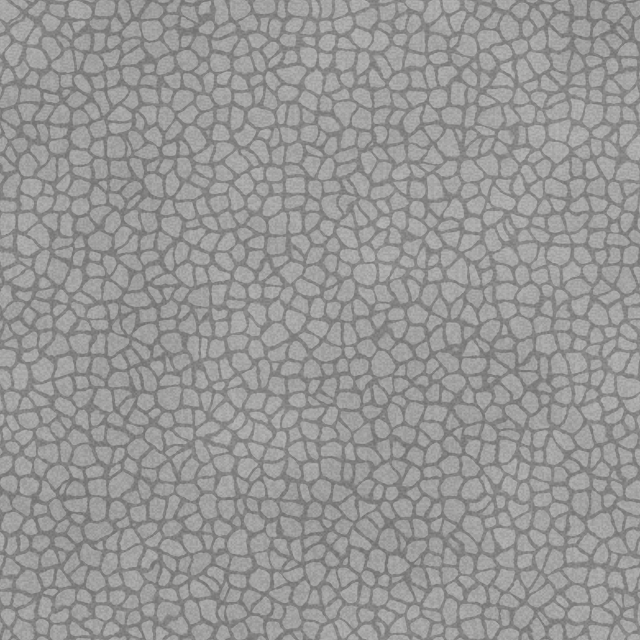
Reproduce this texture procedurally as a Shadertoy shader.

```glsl
// Grey pebble paving: rounded irregular stones set in darker, grainy mortar.

#define CELLS 36.0        // stones across the canvas
#define JITTER 0.84       // scatter of the stone centres
#define SIZE_SPREAD 0.24  // difference between large and small stones
#define JOINT 0.085       // half width of the mortar, in cells
#define ROUNDING 15.0     // higher gives sharper stone corners
#define WARP 0.42         // bending of the outlines, in cells
#define ROUGHNESS 0.075   // fine raggedness of the edges
#define GRAIN 0.095       // strength of the sandy speckle
#define MOTTLE 0.085      // strength of the broad stains
#define STONE_COLOR vec3(0.646, 0.645, 0.642)
#define MORTAR_COLOR vec3(0.507, 0.505, 0.502)

float hash(vec2 p) {
    return fract(sin(dot(p, vec2(127.1, 311.7))) * 43758.5453);
}

vec2 hash2(vec2 p) {
    return vec2(hash(p), hash(p + vec2(37.3, 17.9)));
}

float valueNoise(vec2 p) {
    vec2 cell = floor(p);
    vec2 f = fract(p);
    f = f * f * (3.0 - 2.0 * f);
    float low = mix(hash(cell), hash(cell + vec2(1.0, 0.0)), f.x);
    float high = mix(hash(cell + vec2(0.0, 1.0)), hash(cell + 1.0), f.x);
    return mix(low, high, f.y);
}

float fbm(vec2 p) {
    float sum = 0.0;
    float amplitude = 0.5;
    for (int i = 0; i < 4; i++) {
        sum += amplitude * valueNoise(p);
        p = p * 2.03 + 11.7;
        amplitude *= 0.5;
    }
    return sum / 0.9375;
}

vec2 stoneCentre(vec2 cell) {
    return cell + 0.5 + JITTER * (hash2(cell) - 0.5);
}

float stoneWeight(vec2 cell) {
    return SIZE_SPREAD * hash(cell + 71.3);
}

// x: smooth distance to the stone's border, y: random value of the stone
vec2 stones(vec2 p) {
    // Find the stone that owns this point
    vec2 home = floor(p);
    vec2 owner = home;
    float nearest = 1e5;
    for (int y = -2; y <= 2; y++)
    for (int x = -2; x <= 2; x++) {
        vec2 cell = home + vec2(x, y);
        vec2 offset = stoneCentre(cell) - p;
        float d = dot(offset, offset) - stoneWeight(cell);
        if (d < nearest) {
            nearest = d;
            owner = cell;
        }
    }

    // Blend the distances to all its borders, which rounds the corners
    vec2 a = stoneCentre(owner) - p;
    float weight = stoneWeight(owner);
    float sum = 0.0;
    for (int y = -2; y <= 2; y++)
    for (int x = -2; x <= 2; x++) {
        if (x == 0 && y == 0) continue;
        vec2 cell = owner + vec2(x, y);
        vec2 b = stoneCentre(cell) - p;
        float gap = max(length(b - a), 0.05);
        float d = (dot(b, b) - dot(a, a) + weight - stoneWeight(cell)) / (2.0 * gap);
        sum += exp(-ROUNDING * d);
    }
    return vec2(-log(sum) / ROUNDING, hash(owner + 5.1));
}

void mainImage(out vec4 fragColor, in vec2 fragCoord) {
    vec2 uv = fragCoord / iResolution.y;
    vec2 p = uv * CELLS;

    // Bend the outlines so that the stones are not plain polygons
    vec2 bend = vec2(valueNoise(p * 1.3), valueNoise(p * 1.3 + 53.0)) - 0.5;
    vec2 stone = stones(p + WARP * bend);

    // Ragged, smoothed stone edge
    float ragged = ROUGHNESS * (valueNoise(p * 5.5 + 9.0) - 0.5);
    float softness = max(0.045, 0.7 * CELLS / iResolution.y);
    float mask = smoothstep(-softness, softness, stone.x + ragged - JOINT);

    // Stone and mortar shades
    vec3 stoneColor = STONE_COLOR + 0.022 * (stone.y - 0.5);
    vec3 color = mix(MORTAR_COLOR, stoneColor, mask);

    // Broad stains and fine sand
    color += MOTTLE * (fbm(uv * 5.0 + 3.0) - 0.5);
    color += GRAIN * (valueNoise(uv * 390.0) - 0.5);

    fragColor = vec4(clamp(color, 0.0, 1.0), 1.0);
}
```
